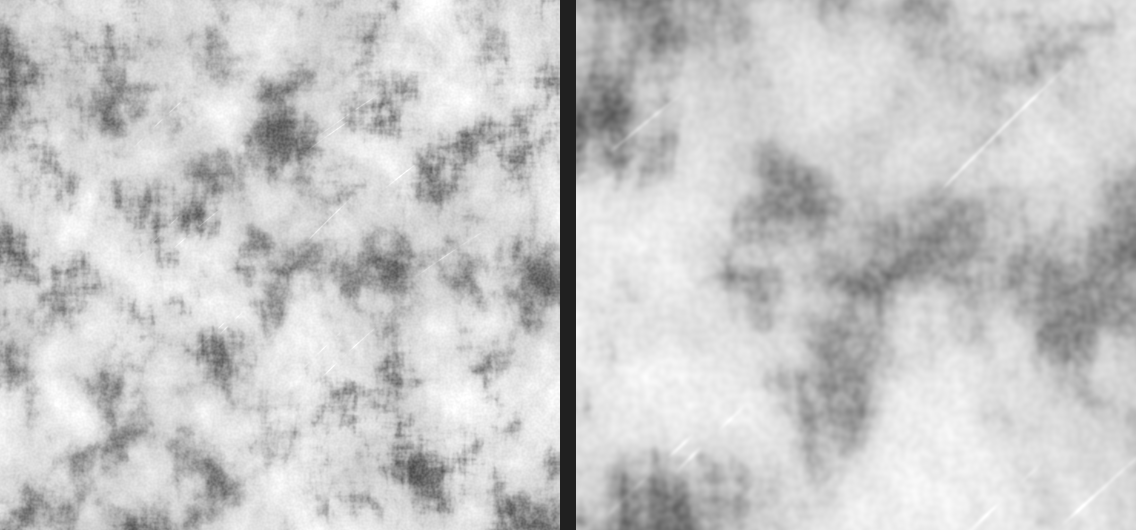
Left, the full canvas; right, a detail of the centre.
Write a WebGL 1 fragment shader that draws this texture.

```glsl
precision highp float;
uniform vec2 u_resolution;

const float BASE_TONE = 0.835;
const float CLOUD_SCALE = 3.4;
const float CLOUD_DEPTH = 0.21;
const float MOTTLE_SCALE = 9.0;
const float MOTTLE_DEPTH = 0.10;
const float DIRT_DEPTH = 0.29;
const float WEAVE_DEPTH = 0.045;
const float GRAIN_SCALE = 185.0;
const float GRAIN_DEPTH = 0.055;
const vec2 COARSE_THREAD = vec2(62.0, 17.0);
const vec2 FINE_THREAD = vec2(140.0, 34.0);
const float SCRATCH_ANGLE = 0.68;
const float SCRATCH_WIDTH = 0.0014;
const float SCRATCH_GAIN = 0.09;
const int SCRATCH_COUNT = 12;
const float TAU = 6.2831853;

float hash(vec2 cell) {
  vec3 q = fract(vec3(cell.xyx) * vec3(0.1031, 0.1030, 0.0973));
  q += dot(q, q.yzx + 33.33);
  return fract((q.x + q.y) * q.z);
}

float cornerSlope(vec2 cell, vec2 offset) {
  float angle = TAU * hash(cell);
  return dot(vec2(cos(angle), sin(angle)), offset);
}

float gradientNoise(vec2 p) {
  vec2 i = floor(p);
  vec2 f = p - i;
  vec2 u = f * f * f * (f * (f * 6.0 - 15.0) + 10.0);
  vec2 e = vec2(1.0, 0.0);
  float low = mix(cornerSlope(i, f), cornerSlope(i + e, f - e), u.x);
  float high = mix(cornerSlope(i + e.yx, f - e.yx), cornerSlope(i + 1.0, f - 1.0), u.x);
  return mix(low, high, u.y);
}

mat2 rotation(float angle) {
  float c = cos(angle);
  float s = sin(angle);
  return mat2(c, s, -s, c);
}

float fbm(vec2 p) {
  mat2 turn = rotation(0.6) * 2.03;
  float sum = 0.0;
  float gain = 1.0;
  for (int octave = 0; octave < 5; octave++) {
    sum += gain * gradientNoise(p);
    p = turn * p + 17.3;
    gain *= 0.56;
  }
  return sum;
}

// Upright and level fibres crossing each other
float threads(vec2 p, vec2 scale) {
  return gradientNoise(p * scale + 41.0) + 0.8 * gradientNoise(p * scale.yx + 83.0);
}

// Pale, parallel rubs, tapering at both ends
float scratches(vec2 p) {
  float sum = 0.0;
  for (int n = 0; n < SCRATCH_COUNT; n++) {
    float id = float(n);
    vec2 center = vec2(hash(vec2(id, 3.0)), hash(vec2(id, 7.0))) * vec2(0.7, 0.6) + 0.2;
    float tilt = SCRATCH_ANGLE + 0.25 * (hash(vec2(id, 11.0)) - 0.5);
    vec2 q = (p - center) * rotation(tilt);
    q.y += 0.25 * q.x * q.x;
    float reach = mix(0.04, 0.11, hash(vec2(id, 19.0)));
    float taper = 1.0 - smoothstep(0.3 * reach, reach, abs(q.x));
    sum += taper * exp(-q.y * q.y / (SCRATCH_WIDTH * SCRATCH_WIDTH));
  }
  return sum;
}

void main() {
  vec2 p = gl_FragCoord.xy / u_resolution.y;

  // Broad clouds and smaller blotches
  vec2 drift = vec2(gradientNoise(p * 5.0 + 9.0), gradientNoise(p * 5.0 + 57.0));
  float cloud = fbm(p * CLOUD_SCALE + 0.3 * drift + 5.7);
  float mottle = fbm(p * MOTTLE_SCALE * vec2(1.1, 0.95) + 31.4);

  // Woven marks appear in patches
  vec2 cloth = p + 0.012 * drift;
  float patches = smoothstep(-0.25, 0.3, gradientNoise(p * 3.1 + 71.0));
  float weave = threads(cloth, COARSE_THREAD) + 0.7 * threads(cloth, FINE_THREAD);
  weave *= mix(0.35, 1.0, patches);

  // Dark dirt gathers where clouds are low and fibres are raised
  float dirt = smoothstep(-0.1, 0.62, 0.7 * mottle - 0.5 * cloud + 0.24 * weave);
  float grain = gradientNoise(p * GRAIN_SCALE) + 0.5 * gradientNoise(p * GRAIN_SCALE * 0.53 + 23.0);

  float tone = BASE_TONE + CLOUD_DEPTH * cloud - MOTTLE_DEPTH * mottle;
  tone -= DIRT_DEPTH * dirt + WEAVE_DEPTH * weave * (0.5 + dirt);
  tone += GRAIN_DEPTH * grain * (0.7 + 1.2 * dirt);
  float wear = smoothstep(-0.3, 0.3, gradientNoise(p * 38.0 + 13.0));
  tone += SCRATCH_GAIN * wear * scratches(p);

  gl_FragColor = vec4(vec3(clamp(tone, 0.0, 1.0)), 1.0);
}
```
